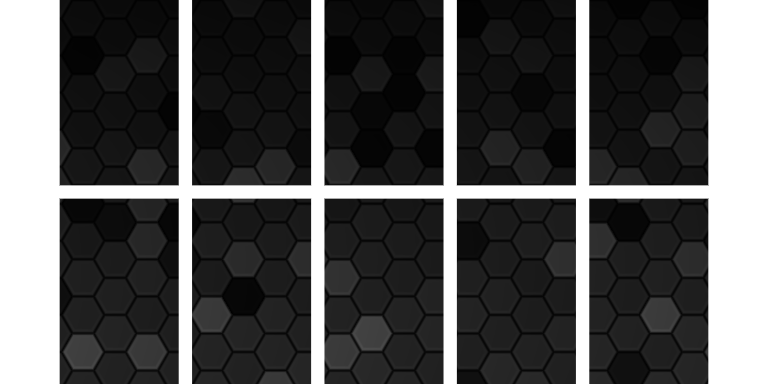
Write a Shadertoy shader that draws this pattern.

```glsl
// Ten tall dark panels, five across and two down, on a white ground.
// One honeycomb of bevelled flat-top hexagons runs behind all panels;
// it brightens downwards, and a hash picks lighter and darker cells.

#define PANEL_PITCH 0.3448
#define PANEL_HALF_WIDTH 0.155
#define GAP_HALF_HEIGHT 0.0173
#define HEX_HEIGHT 0.0965
#define HEX_ANCHOR vec2(0.052, 0.4693)
#define TONE_BOTTOM 0.147
#define TONE_TOP 0.036
#define SEAM_WIDTH 0.05
#define DARK_SHARE 0.10
#define LIGHT_SHARE 0.20

const vec2 LATTICE = vec2(1.7320508, 1.0);

float hash(ivec2 cell) {
    uvec2 q = uvec2(cell + 512) * uvec2(1597u, 3812u);
    uint n = (q.x ^ (q.y >> 1)) * 747796u + 28913u;
    n = (n ^ (n >> 15)) * 277803u;
    n = (n ^ (n >> 13)) * 668265u;
    return float((n ^ (n >> 16)) & 65535u) / 65535.0;
}

// Offset from the nearest hexagon centre, for hexagons of unit height
vec2 hexLocal(vec2 p) {
    vec2 a = p - LATTICE * floor(p / LATTICE + 0.5);
    vec2 b = p - LATTICE * (floor(p / LATTICE) + 0.5);
    return dot(a, a) < dot(b, b) ? a : b;
}

// Distance inwards from the hexagon outline
float hexEdge(vec2 q) {
    q = abs(q);
    return 0.5 - max(q.y, dot(q, vec2(0.8660254, 0.5)));
}

float cellTint(ivec2 cell) {
    float pick = hash(cell);
    float vary = hash(cell + ivec2(37, 91));
    if (pick < DARK_SHARE) return mix(0.2, 0.55, vary);
    if (pick > 1.0 - LIGHT_SHARE) return mix(1.4, 1.9, vary);
    return mix(0.86, 1.1, vary);
}

float honeycomb(vec2 uv, float pixel) {
    vec2 p = (uv - HEX_ANCHOR) / HEX_HEIGHT;
    vec2 local = hexLocal(p);
    ivec2 cell = ivec2(floor((p - local) / (0.5 * LATTICE) + 0.5));
    float edge = hexEdge(local);
    float aa = pixel / HEX_HEIGHT;

    // Face tone with a faint slope across each cell
    float tone = mix(TONE_BOTTOM, TONE_TOP, uv.y) * cellTint(cell);
    tone *= 1.0 + 0.12 * dot(local, vec2(-0.5, 0.8));

    // Fine bevel, stronger along the lower sides
    float rim = 1.0 - smoothstep(0.0, 0.03 + aa, abs(edge - 0.085));
    tone *= 1.0 + rim * (0.10 - 0.20 * local.y);

    // Dark seam between cells
    return tone * mix(0.22, 1.0, smoothstep(0.0, SEAM_WIDTH + 0.5 * aa, edge));
}

// Signed distance to the five columns, split by the middle gap
float panelDistance(vec2 uv) {
    float column = clamp(floor(uv.x / PANEL_PITCH + 0.5), -2.0, 2.0);
    float dx = abs(uv.x - column * PANEL_PITCH) - PANEL_HALF_WIDTH;
    float dy = GAP_HALF_HEIGHT - abs(uv.y - 0.5);
    return max(dx, dy);
}

void mainImage(out vec4 fragColor, in vec2 fragCoord) {
    float pixel = 1.0 / iResolution.y;
    vec2 uv = vec2(fragCoord.x - 0.5 * iResolution.x, fragCoord.y) * pixel;
    float inside = clamp(0.5 - panelDistance(uv) / pixel, 0.0, 1.0);
    float grey = mix(1.0, honeycomb(uv, pixel), inside);
    fragColor = vec4(vec3(grey), 1.0);
}
```
